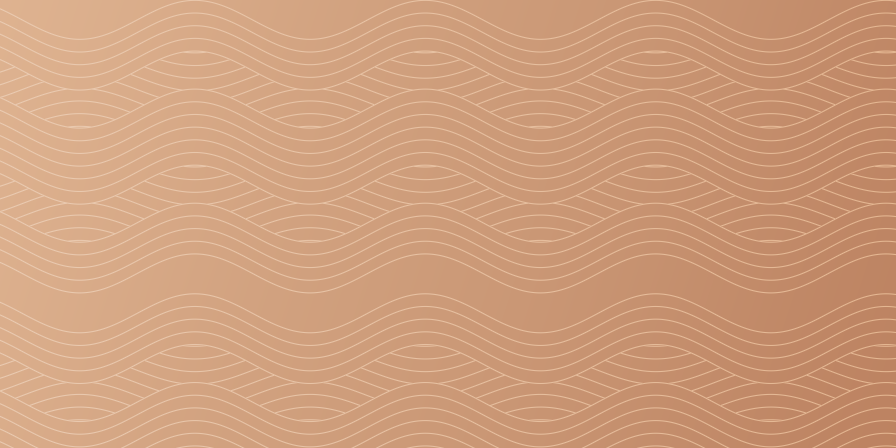
Reproduce this pattern procedurally as a WebGL 1 fragment shader.

```glsl
precision highp float;
// Thin pale wave bands with counter-waves woven behind them, on a copper gradient.

uniform vec2 u_resolution;

const float TAU = 6.2831853;
const float WAVELENGTH = 0.5143;
const float SPACING = 0.0283;      // vertical step between lines
const float GROUP_HEIGHT = 0.655;  // three bands and one open gap
const float FRONT_AMP = 0.0435;
const float BACK_AMP = 0.0312;

// Coverage of the line nearest to a row coordinate, corrected for its slope.
float lineCoverage(float row, float slope, float pixel) {
  float dist = abs(fract(row + 0.5) - 0.5) * SPACING / sqrt(1.0 + slope * slope);
  return clamp((0.0012 - dist) / pixel + 0.5, 0.0, 1.0);
}

vec3 copperGradient(float g) {
  vec3 upper = mix(vec3(0.875, 0.705, 0.57), vec3(0.805, 0.612, 0.478), smoothstep(-0.1, 0.55, g));
  return mix(upper, vec3(0.735, 0.505, 0.375), smoothstep(0.4, 1.1, g));
}

void main() {
  float pixel = 1.0 / u_resolution.y;
  vec2 p = gl_FragCoord.xy * pixel;
  float depth = 1.0 - p.y;
  float across = gl_FragCoord.x / u_resolution.x;

  // Row coordinate that follows the front waves, restarted in every group
  float angle = TAU * (p.x - 0.435) / WAVELENGTH;
  float local = depth + FRONT_AMP * cos(angle) - 0.0443;
  local -= GROUP_HEIGHT * floor((local + 0.04) / GROUP_HEIGHT);
  float row = local / SPACING;
  float slope = sin(angle) * TAU / WAVELENGTH;

  // Front bands of 5, 7 and 5 lines
  float fromMiddle = abs(floor(row + 0.5) - 10.0);
  float inBand = fromMiddle < 3.5 ? 1.0 : step(5.5, fromMiddle) * step(fromMiddle, 10.5);
  float front = inBand * lineCoverage(row, FRONT_AMP * slope, pixel);

  // Opposite waves, visible only between neighbouring bands
  float backRow = row - (FRONT_AMP + BACK_AMP) * cos(angle) / SPACING - 0.5;
  float gapEdge = 1.5 - abs(abs(row - 10.0) - 4.5);
  float inGap = clamp(gapEdge * SPACING / pixel + 0.5, 0.0, 1.0);
  float back = inGap * lineCoverage(backRow, BACK_AMP * slope, pixel);

  // Diagonal gradient with pale translucent lines
  vec3 color = copperGradient(0.86 * across + 0.14 * depth);
  vec3 lineColor = mix(vec3(0.93, 0.82, 0.73), vec3(0.93, 0.76, 0.61), across);
  color = mix(color, lineColor, 0.8 * max(front, back));
  gl_FragColor = vec4(color, 1.0);
}
```
